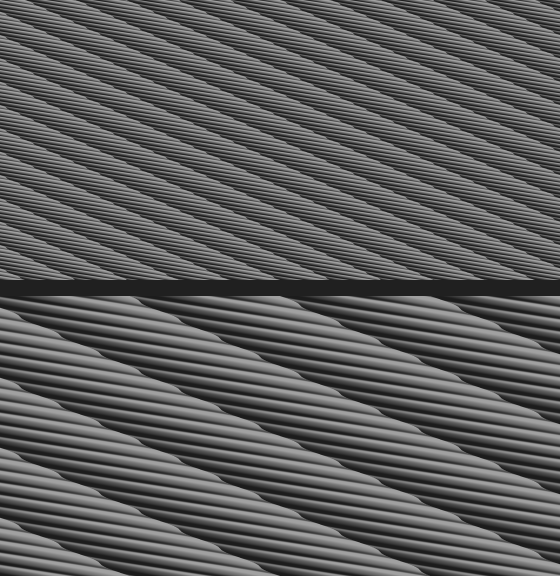
Top: the whole. Bottom: its middle third, enlarged.
Write a WebGL 2 fragment shader that draws this texture.

```glsl
#version 300 es
precision highp float;
// Steel cable weave: parallel diagonal strands, each twisted from fine wires.
// Strand and wire phases are linear in the canvas, so the pattern tiles;
// the tilts of strand and wire are added and lit from above.

uniform vec2 u_resolution;
out vec4 fragColor;

const float TAU = 6.2831853;
const vec2 STRANDS = vec2(11.0, 12.0);   // repeats across and up
const float START = 0.5;                 // strand phase at the origin
const float WIRES = 6.0;                 // wires met when crossing one strand
const float TWIST = 42.0;                // wire ends along one canvas width
const float ROUNDNESS = 0.12;            // wire bend towards the strand edges
const float EDGE_RIPPLE = 0.018;         // scalloping of the strand outline
const float STRAND_RELIEF = 0.82;
const float WIRE_RELIEF = 0.9;
const vec3 SHADOW = vec3(0.11);
const vec3 STEEL = vec3(0.63);
const int SAMPLES = 3;

// Position within a strand: 0 at its lower edge, 1 at its upper edge.
float strandPosition(vec2 uv, vec2 repeats, float ripple) {
    float phase = dot(uv, repeats) + START;
    float wire = WIRES * phase - TWIST * uv.x;
    return fract(phase + ripple * sin(TAU * wire));
}

// Wire phase wrapped over the round strand.
float wirePhase(float across, float along, float roundness) {
    float wrapped = asin(clamp(2.0 * across - 1.0, -1.0, 1.0)) * 2.0 / TAU + 0.5;
    return WIRES * mix(across, wrapped, roundness) - TWIST * along;
}

// Slope of a rounded wire: a softened sawtooth, rising to the lit side.
float wireTilt(float phase) {
    float angle = TAU * (phase - 0.5);
    return sin(angle) - 0.2 * sin(2.0 * angle);
}

vec3 cableColor(vec2 uv) {
    float across = strandPosition(uv, STRANDS, EDGE_RIPPLE);
    float strandTilt = 2.0 * across - 1.0;
    float wire = wireTilt(wirePhase(across, uv.x, ROUNDNESS));
    float tilt = STRAND_RELIEF * strandTilt + WIRE_RELIEF * wire;
    return mix(SHADOW, STEEL, smoothstep(-1.0, 1.0, tilt));
}

void main() {
    // Average a small grid of samples to smooth every edge.
    vec3 color = vec3(0.0);
    for (int j = 0; j < SAMPLES; j++) {
        for (int i = 0; i < SAMPLES; i++) {
            vec2 offset = (vec2(i, j) + 0.5) / float(SAMPLES) - 0.5;
            color += cableColor((gl_FragCoord.xy + offset) / u_resolution);
        }
    }
    fragColor = vec4(color / float(SAMPLES * SAMPLES), 1.0);
}
```
